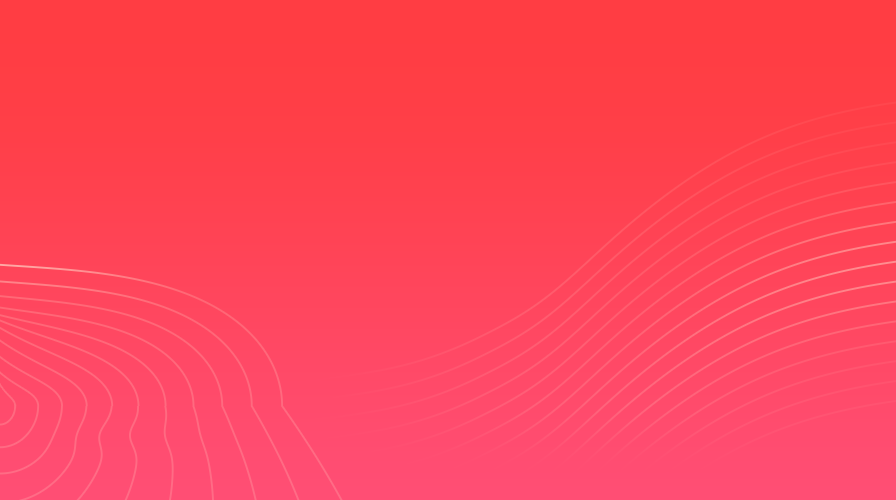
This background is drawn by a Shadertoy shader. Its source:

```glsl
#define TOP_COLOR vec3(1.0, 0.24, 0.264)
#define BOTTOM_COLOR vec3(1.0, 0.309, 0.466)
#define LINE_COLOR vec3(1.0, 0.80, 0.75)
#define HALF_WIDTH 0.0019
#define WAVE_COUNT 16
#define WAVE_SPACING 0.0398
#define CONTOUR_COUNT 11
#define KNEE_HEIGHT 0.188

// Bell curve centred on c with width w
float bell(float x, float c, float w) {
    float t = (x - c) / w;
    return exp(-t * t);
}

// Antialiased stroke along the zero level of a field
float stroke(float field) {
    float slope = length(vec2(dFdx(field), dFdy(field)));
    float pixels = abs(field) / max(slope, 1e-6);
    return clamp(HALF_WIDTH * iResolution.y - pixels + 0.5, 0.0, 1.0);
}

// Height of the uppermost wave: a smooth step with a sag and a lifted tail
float waveCrest(float x) {
    float rise = 0.507 + 0.316 * tanh((x - 1.202) / 0.384);
    float sag = 0.014 * bell(x, 1.09, 0.12);
    float tail = 0.019 * (1.0 - smoothstep(0.60, 0.95, x));
    return rise - sag + tail;
}

// Rounded shoulder of a contour, above the knee
float shoulderField(vec2 q, float k, float reach) {
    float u = q.x / reach;
    float inside = max(1.0 - u, 0.0);
    float rise = 0.0186 + 0.014 * k + 0.00105 * k * k;
    float flare = 0.0186 + 0.0465 * bell(k, 3.8, 2.6);
    float t = (q.y - flare * inside * inside) / rise;
    return u * u * u + t * abs(t) - 1.0;
}

// Closing or spreading foot of a contour, below the knee
float footField(vec2 q, float k, float reach) {
    float depth = -q.y;
    float drop = 0.037 + 0.042 * k + 0.0035 * k * k;
    float spread = 0.119 * max(k - 4.0, 0.0) * depth;
    float dent = 0.021 * bell(k, 4.5, 2.0) * bell(depth, 0.058, 0.033);
    vec2 e = vec2((q.x - spread + dent) / reach, depth / drop);
    return dot(e, e) - 1.0;
}

// Nested contours at the lower left
float contourLines(vec2 p) {
    vec2 q = p - vec2(0.0, KNEE_HEIGHT);
    float light = 0.0;
    for (int i = 0; i < CONTOUR_COUNT; i++) {
        float k = float(i);
        float reach = 0.0302 + 0.0453 * k + 0.00081 * k * k;
        float shoulder = stroke(shoulderField(q, k, reach));
        float foot = stroke(footField(q, k, reach));
        float line = q.y > 0.0 ? shoulder : foot;
        float shine = bell(k, 10.0, 1.1) * (1.0 - smoothstep(0.0, 0.42, p.x));
        light = max(light, line * (0.24 + 0.5 * shine));
    }
    return light;
}

// Rising waves at the right
float waveLines(vec2 p) {
    float crest = waveCrest(p.x);
    float entry = smoothstep(0.60, 1.15, p.x) * smoothstep(0.05, 0.20, p.y);
    float light = 0.0;
    for (int i = 0; i < WAVE_COUNT; i++) {
        float k = float(i);
        float line = stroke(p.y - crest + k * WAVE_SPACING);
        float edgeLight = 0.06 + 0.48 * bell(k, 7.9, 3.0);
        float strength = mix(0.17, edgeLight, smoothstep(1.1, 1.8, p.x));
        light = max(light, line * strength * entry);
    }
    return light;
}

void mainImage(out vec4 fragColor, in vec2 fragCoord) {
    vec2 p = fragCoord / iResolution.y;

    // Vertical gradient
    vec3 color = mix(TOP_COLOR, BOTTOM_COLOR, smoothstep(0.05, 1.14, 1.0 - p.y));

    // Line work
    color = mix(color, LINE_COLOR, max(contourLines(p), waveLines(p)));

    fragColor = vec4(color, 1.0);
}
```
